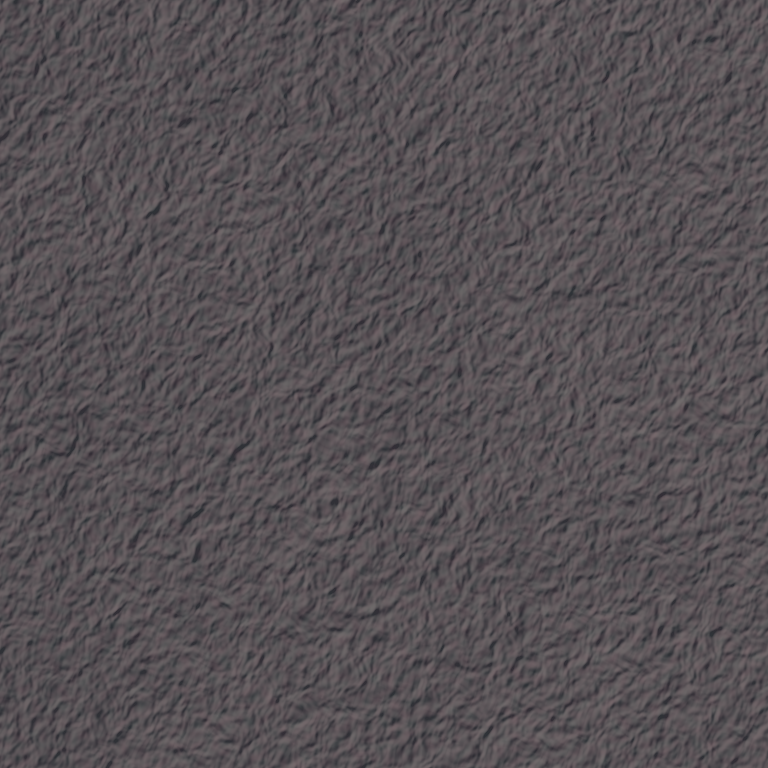
Give the GLSL for this texture, as a WebGL 2 fragment shader.

```glsl
#version 300 es
precision highp float;
// Rough grey plaster with fine slanted grain under raking light.

uniform vec2 u_resolution;
out vec4 fragColor;

// Random unit vector for a lattice point.
vec2 randomDirection(vec2 cell) {
    uvec2 q = uvec2(ivec2(cell) + 4096);
    uint n = q.x * 1597334677u ^ q.y * 3812015801u;
    n = (n ^ (n >> 15)) * 2246822519u;
    n = (n ^ (n >> 13)) * 3266489917u;
    n ^= n >> 16;
    float angle = float(n & 65535u) / 65536.0 * 6.28318;
    return vec2(cos(angle), sin(angle));
}

float gradientNoise(vec2 p) {
    vec2 i = floor(p), f = p - i;
    vec2 w = f * f * (3.0 - 2.0 * f);
    vec2 e = vec2(0.0, 1.0);
    float a = dot(randomDirection(i), f);
    float b = dot(randomDirection(i + e.yx), f - e.yx);
    float c = dot(randomDirection(i + e.xy), f - e.xy);
    float d = dot(randomDirection(i + e.yy), f - e.yy);
    return mix(mix(a, b, w.x), mix(c, d, w.x), w.y);
}

mat2 rotation(float angle) {
    float c = cos(angle), s = sin(angle);
    return mat2(c, -s, s, c);
}

// Surface height: three octaves, slightly stretched along the grain.
float relief(vec2 p) {
    p += 0.005 * vec2(gradientNoise(p * 38.0), gradientNoise(p * 38.0 + 57.3));
    float height = 0.0;
    float frequency = 43.0;
    vec3 slopes = vec3(0.34, 0.72, 0.64);
    for (int k = 0; k < 3; k++) {
        vec2 q = rotation(0.85 + 0.35 * float(k - 1)) * p;
        q *= frequency * vec2(0.76, 1.0);
        height += slopes[k] / frequency * gradientNoise(q + 31.7 * float(k));
        frequency *= 1.95;
    }
    return height;
}

void main() {
    vec2 p = gl_FragCoord.xy / u_resolution;

    // Raking light across the grain, which leans flatter toward the bottom.
    float grainAngle = mix(0.62, 1.02, p.y)
                     + 0.6 * gradientNoise(p * 6.0 + 11.0)
                     + 1.3 * gradientNoise(p * 19.0 + 4.0);
    vec2 light = vec2(-sin(grainAngle), cos(grainAngle));
    vec2 offset = 0.0011 * light;
    float slope = (relief(p + offset) - relief(p - offset)) / 0.0022;

    // Normalised shading with deeper shadows than highlights.
    float shade = slope / 0.56;
    shade -= 0.12 * (shade * shade - 1.0);

    // Broad, faint unevenness, slightly lighter to the right.
    float uneven = 0.12 * gradientNoise(p * 5.0 + 3.0)
                 + 0.16 * gradientNoise(p * 17.0 + 8.0)
                 + 0.10 * (p.x - 0.5);

    float tone = clamp(0.58 + 0.32 * shade + uneven, -0.4, 1.6);
    vec3 color = mix(vec3(0.25, 0.24, 0.26), vec3(0.40, 0.37, 0.38), tone);

    // Faint rosy and greenish flecks.
    float tint = gradientNoise(rotation(0.7) * p * vec2(75.0, 95.0));
    color += tint * vec3(0.022, -0.016, -0.004);

    fragColor = vec4(color, 1.0);
}
```
